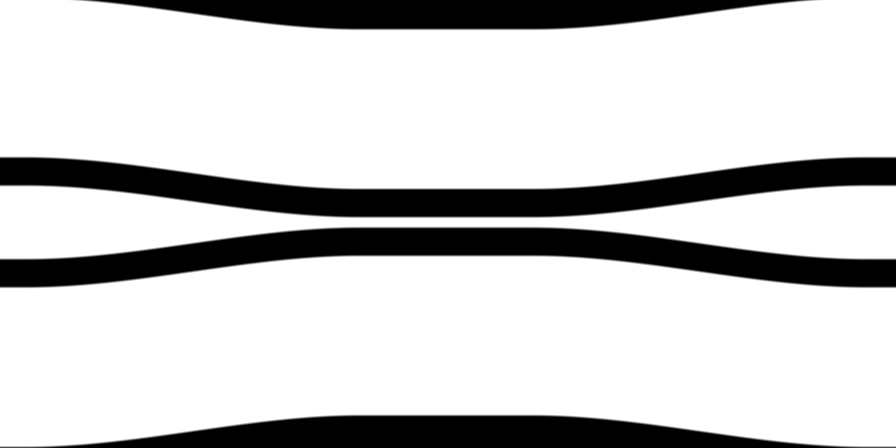
A WebGL 1 fragment shader for this background:

```glsl
precision highp float;
// Black ribbons on white, mirrored about a horizontal axis and pinched
// towards the middle. One eased curve displaces every ribbon: subtracting it
// from the distance to the axis turns each ribbon into a straight band.

uniform vec2 u_resolution;

const vec2 CENTER = vec2(0.498, 0.5036);
const vec3 PAPER = vec3(1.0);
const vec3 INK = vec3(0.0);

// Outward displacement: flat in the middle, easing up to flat sides.
float pinch(float x, float flatEnd, float sideStart, float height) {
  return height * smoothstep(flatEnd, sideStart, abs(x));
}

// Soft step centred on an edge.
float softEdge(float edge, float d, float softness) {
  return smoothstep(edge - softness, edge + softness, d);
}

// Coverage of a band between two distances.
float band(float d, float inner, float outer, float softness) {
  return softEdge(inner, d, softness) - softEdge(outer, d, softness);
}

void main() {
  vec2 p = gl_FragCoord.xy / u_resolution - CENTER;
  float softness = max(0.0036, 0.75 / u_resolution.y);

  // Straightened distance from the mirror axis, in canvas heights.
  float d = abs(p.y) - pinch(p.x, 0.097, 0.469, 0.0705);

  // Inner ribbon pair, then the solid areas along the top and bottom.
  float ink = band(d, 0.0117, 0.0745, softness);
  ink = max(ink, softEdge(0.431, d, softness));

  gl_FragColor = vec4(mix(PAPER, INK, ink), 1.0);
}
```
